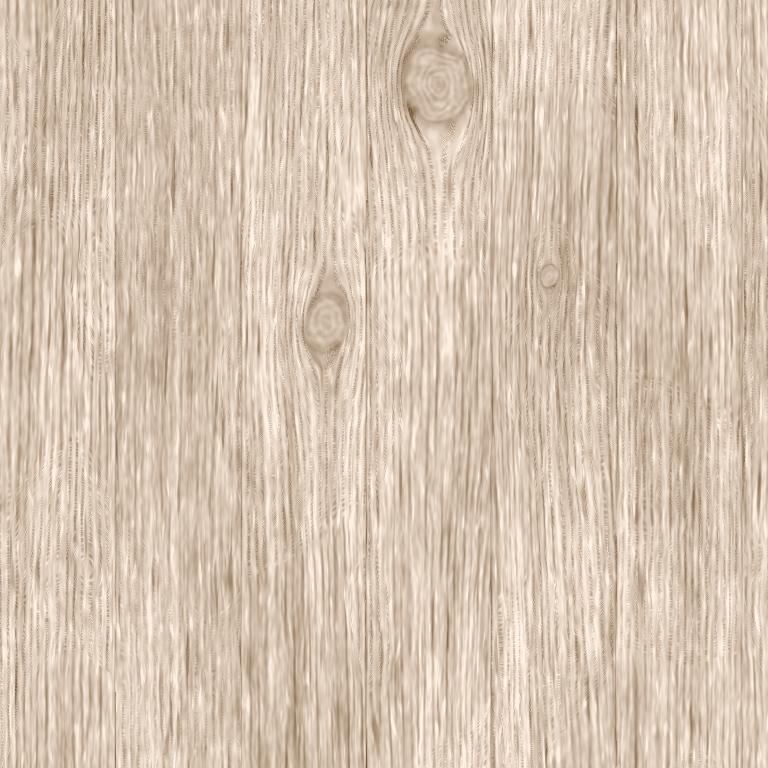
This texture is drawn by a WebGL 1 fragment shader. Its source:

```glsl
precision highp float;
// Bleached wooden planks with upright grain, fine broken fibres and a few knots.
// A grain coordinate is bent by gradient noise and flows round the knots;
// grooves, fibres and flecks along it are summed into one tone from brown to cream.

#define DARK vec3(0.62, 0.52, 0.42)
#define PALE vec3(0.96, 0.90, 0.84)
#define BASE_TONE 0.79
#define PLANK_WIDTH 0.163
#define FIRST_SEAM -0.012
#define GROOVES 106.0
#define GROOVE_DEPTH 0.46
#define FIBRE_DEPTH 0.52
#define BEND 0.020
#define WOBBLE 0.0026
#define KNOTS 3

uniform vec2 u_resolution;

// Random vector, each part from -1 to 1
vec2 hash2(vec2 cell) {
  vec3 q = fract(cell.xyx * vec3(0.1031, 0.1030, 0.0973));
  q += dot(q, q.yzx + 33.33);
  return 2.0 * fract((q.xx + q.yz) * q.zy) - 1.0;
}

// Gradient noise, about -0.7 to 0.7
float noise(vec2 p) {
  vec2 i = floor(p), f = p - i;
  vec2 w = f * f * f * (f * (f * 6.0 - 15.0) + 10.0);
  vec2 e = vec2(1.0, 0.0);
  float low = mix(dot(hash2(i), f), dot(hash2(i + e), f - e), w.x);
  float high = mix(dot(hash2(i + e.yx), f - e.yx),
                   dot(hash2(i + 1.0), f - 1.0), w.x);
  return mix(low, high, w.y);
}

float plankAt(float x) {
  return (x - FIRST_SEAM) / PLANK_WIDTH;
}

void main() {
  vec2 p = gl_FragCoord.xy / min(u_resolution.x, u_resolution.y);

  // Planks: each one has its own stretch of noise and its own character
  float across = plankAt(p.x + 0.0015 * noise(vec2(3.5, p.y * 6.0)));
  float plank = floor(across);
  float edge = (0.5 - abs(fract(across) - 0.5)) * PLANK_WIDTH;
  vec2 look = hash2(vec2(plank + 11.0, 7.0));
  vec2 g = p + vec2(5.0, 20.0 + 3.7 * plank);

  // Knots: push the grain aside and collect heart, rim and shade
  float u = p.x;
  float heart = 0.0, rim = 0.0, shade = 0.0, rings = 0.0;
  for (int k = 0; k < KNOTS; k++) {
    float n = float(k), odd = mod(n, 2.0);
    vec2 center = vec2(0.425 + 0.145 * n, 0.58 + 0.28 * odd + 0.03 * n);
    float radius = 0.028 - 0.008 * n + 0.025 * odd;
    float here = 1.0 - step(0.5, abs(floor(plankAt(center.x)) - plank));
    vec2 d = p - center;
    d.x += 0.2 * d.y * (odd - 0.5);
    float q = length(d * vec2(1.0, 0.82)) / radius;
    q += 0.22 * noise(g * 32.0) + 0.06 * noise(g * 90.0);
    float reach = length(d * vec2(1.0, 0.6)) / radius;
    u -= here * 0.75 * d.x / max(reach * reach, 1.0);
    float inside = here * (1.0 - smoothstep(0.88, 1.08, q));
    heart = max(heart, inside);
    rings += inside * (sin(q * radius * 720.0) - 2.5 * exp(-q * q * 70.0));
    rim += here * exp(-pow((q - 1.0) * 6.0, 2.0));
    shade += here * exp(-0.5 * reach * reach);
  }

  // Grain coordinate: long bends, small wobbles and patches of rough wood
  float rough = smoothstep(-0.05, 0.4, noise(g * vec2(6.0, 3.0) + 9.0)) + shade;
  u += BEND * (1.0 + 0.7 * look.x) * noise(g * vec2(6.0, 1.6));
  u += WOBBLE * noise(g * vec2(28.0, 13.0));
  u += 0.0016 * rough * noise(g * vec2(70.0, 48.0));
  float v = g.y;

  // Grooves: nearly even dark lines, broken along their length
  float phase = 6.2832 * u * GROOVES * (1.0 + 0.2 * look.y);
  phase += 4.5 * noise(vec2(u * 45.0, v * 1.2));
  float groove = pow(0.5 + 0.5 * sin(phase), 2.5);
  groove *= smoothstep(-0.45, 0.35, noise(vec2(u * 90.0, v * (7.0 + 8.0 * rough))));

  // Fibres, pale flecks and dark slits
  float fibre = noise(vec2(u * 210.0, v * 16.0));
  float grit = noise(vec2(u * 320.0, v * 60.0));
  float fleck = smoothstep(0.2, 0.45, noise(vec2(u * 170.0, v * 30.0) + 40.0));
  float slit = smoothstep(0.22, 0.48, noise(vec2(u * 150.0, v * 10.0) + 80.0));

  // Sum of all layers, from broad shading to fine marks
  float tone = BASE_TONE + 0.05 * look.y;
  tone += 0.30 * noise(g * vec2(7.0, 2.5) + 3.0);
  tone += 0.42 * noise(vec2(u * 38.0, v * 1.3));
  tone -= GROOVE_DEPTH * (1.0 + 0.25 * look.x) * groove;
  tone += FIBRE_DEPTH * fibre + 0.32 * grit + 0.30 * fleck - 0.45 * slit;
  tone -= 0.12 * shade;

  // Knot faces and the seams between planks
  float face = 0.60 + 0.09 * rings + 0.25 * grit + 0.25 * noise(g * 130.0);
  tone = mix(tone, face, 0.88 * heart) - 0.28 * rim;
  float gap = 1.0 - smoothstep(0.0004, 0.0024, edge);
  tone -= gap * (0.32 + 0.15 * look.x + 0.4 * noise(vec2(plank, v * 12.0)));

  gl_FragColor = vec4(mix(DARK, PALE, clamp(tone, -0.45, 1.12)), 1.0);
}
```
